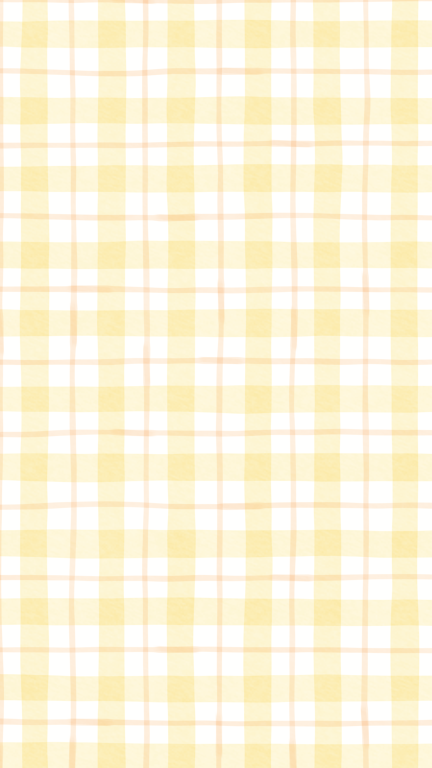
This pattern is drawn by a Shadertoy shader. Its source:

```glsl
#define CELLS vec2(5.9, 5.98)          // repeats per canvas width, along x and y
#define TILE 6.0                       // cells before the brush joints recur
#define BAND_HALF 0.183
#define LINE_HALF 0.037
#define STAGGER 0.027                  // alternate bands lean left and right
#define WOBBLE 0.022
#define GRAIN 0.34
#define PAPER vec3(1.0, 1.0, 0.995)
#define YELLOW vec3(0.994, 0.965, 0.845)
#define PEACH vec3(0.995, 0.935, 0.872)

float hash(vec2 p) {
    vec3 q = fract(p.xyx * vec3(0.1031, 0.1030, 0.0973));
    q += dot(q, q.yzx + 33.33);
    return fract((q.x + q.y) * q.z);
}

float noise(vec2 p) {
    vec2 i = floor(p), f = fract(p);
    f = f * f * (3.0 - 2.0 * f);
    return mix(mix(hash(i), hash(i + vec2(1, 0)), f.x),
               mix(hash(i + vec2(0, 1)), hash(i + vec2(1, 1)), f.x), f.y);
}

// Hand tremor along a stroke, from -1 to 1
float tremor(float along, float seed) {
    float slow = noise(vec2(along * 0.9, seed));
    float quick = noise(vec2(along * 2.7, seed + 40.0));
    return 1.5 * slow + 0.5 * quick - 1.0;
}

// Coverage of a stroke with a soft edge
float stroke(float offset, float halfWidth, float soft) {
    return smoothstep(-soft, soft, halfWidth - abs(offset));
}

// Wide wash, with each edge wandering on its own
float band(float across, float along, float seed, float soft) {
    float id = floor(across);
    float lean = (mod(id, 2.0) * 2.0 - 1.0) * STAGGER;
    float x = across - id - 0.5 - lean;
    float key = id + seed;
    float left = tremor(along, key) * WOBBLE;
    float right = tremor(along, key + 20.0) * WOBBLE;
    float halfWidth = BAND_HALF + 0.5 * (right - left);
    float offset = x - 0.5 * (left + right);
    float rim = smoothstep(0.035, 0.0, halfWidth - abs(offset));
    float tone = 0.95 + 0.14 * noise(vec2(along * 1.3, key + 70.0)) + 0.06 * rim;
    return stroke(offset, halfWidth, soft) * tone;
}

// Thin line, thicker and darker where two brush strokes overlap
float thinLine(float across, float along, float seed, vec2 joint, float soft) {
    float id = floor(across + 0.5);
    float key = id + seed;
    float x = across - id - tremor(along * 0.8, key) * WOBBLE * 1.3;
    float place = joint.x + joint.y * (hash(vec2(mod(id, TILE), seed)) - 0.5);
    float d = mod(along - place + 0.5 * TILE, TILE) - 0.5 * TILE;
    float overlap = smoothstep(0.34, 0.22, abs(d));
    float halfWidth = LINE_HALF + 0.006 * tremor(along * 1.5, key + 30.0) + 0.008 * overlap;
    float ink = stroke(x, halfWidth, soft);
    float second = stroke(x - 0.022 * d / 0.34, LINE_HALF, soft) * overlap;
    float tone = 0.9 + 0.2 * noise(vec2(along * 2.0, key + 90.0));
    return ink * tone + 0.4 * second;
}

// Fine slanted brush fibres and paper tooth, around zero
float paperGrain(vec2 p) {
    vec2 slant = vec2(p.x + 0.4 * p.y, p.y - 0.4 * p.x);
    float fibres = noise(slant * vec2(13.0, 34.0));
    float tooth = noise(p * 42.0 + 7.0);
    return 0.6 * fibres + 0.4 * tooth - 0.5;
}

void mainImage(out vec4 fragColor, in vec2 fragCoord) {
    // Cell coordinates, counted from the top left
    vec2 p = vec2(fragCoord.x, iResolution.y - fragCoord.y) / iResolution.x * CELLS;
    float soft = max(0.8 * CELLS.x / iResolution.x, 0.006);

    // Washes: the upright ones carry slightly more pigment
    float wash = 1.08 * band(p.x, p.y, 100.0, soft) + 0.92 * band(p.y, p.x, 200.0, soft);
    wash *= 1.0 + GRAIN * paperGrain(p);

    // Lines
    float lines = thinLine(p.x, p.y, 300.0, vec2(4.4, 1.6), soft)
                + thinLine(p.y, p.x, 400.0, vec2(3.0, 4.0), soft);
    lines *= 1.0 + 0.5 * GRAIN * paperGrain(p + 11.0);

    // Transparent layers darken each other
    vec3 colour = PAPER * pow(YELLOW, vec3(wash)) * pow(PEACH, vec3(lines));
    fragColor = vec4(colour, 1.0);
}
```
